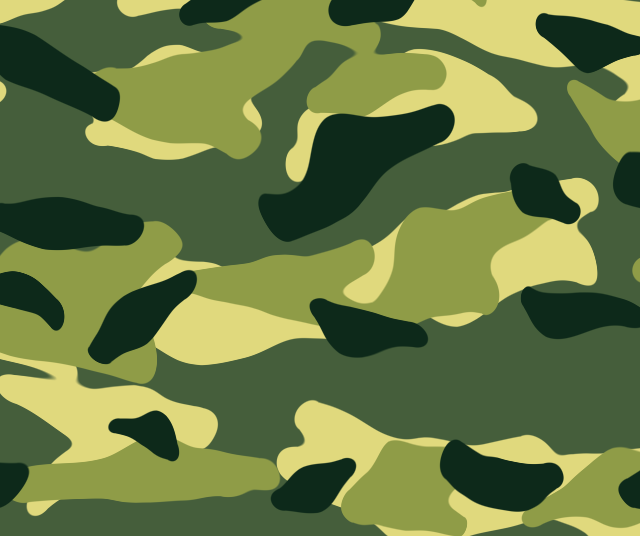
A Shadertoy shader for this pattern:

```glsl
// Woodland camouflage: wavy, finger-edged patches in four flat colours.

const vec3 MID_GREEN  = vec3(0.27, 0.37, 0.23);
const vec3 PALE_SAND  = vec3(0.88, 0.85, 0.49);
const vec3 OLIVE      = vec3(0.56, 0.61, 0.28);
const vec3 DARK_GREEN = vec3(0.05, 0.16, 0.10);

// Lengths are fractions of the canvas height.
const vec2  SAND_CELL  = vec2(0.50, 0.31);
const vec2  OLIVE_CELL = vec2(0.45, 0.31);
const vec2  DARK_CELL  = vec2(0.37, 0.27);
const float JITTER     = 0.5;    // patch offset, in cells
const float SPREAD     = 0.75;   // steepest arm angle, in radians
const float BLEND      = 0.03;   // rounding where arms meet
const float BEND_SIZE  = 0.075;  // broad bending of the patches
const float BEND_FREQ  = 5.0;
const float WAVE_SIZE  = 0.021;  // fine waviness of the edges
const float WAVE_FREQ  = 12.0;

vec2 hash2(vec2 p) {
    vec2 q = vec2(dot(p, vec2(127.1, 311.7)), dot(p, vec2(269.5, 183.3)));
    return fract(sin(q) * 43758.5453);
}

// Smooth two-channel value noise, centred on zero.
vec2 noise2(vec2 p) {
    vec2 i = floor(p), f = fract(p);
    f = f * f * f * (f * (f * 6.0 - 15.0) + 10.0);
    vec2 low  = mix(hash2(i), hash2(i + vec2(1.0, 0.0)), f.x);
    vec2 high = mix(hash2(i + vec2(0.0, 1.0)), hash2(i + vec2(1.0, 1.0)), f.x);
    return mix(low, high, f.y) - 0.5;
}

float smoothUnion(float a, float b) {
    float h = max(BLEND - abs(a - b), 0.0) / BLEND;
    return min(a, b) - h * h * BLEND * 0.25;
}

// Segment from the origin whose radius runs from root to tip.
float taperedArm(vec2 p, vec2 arm, float root, float tip) {
    float t = clamp(dot(p, arm) / dot(arm, arm), 0.0, 1.0);
    return length(p - arm * t) - mix(root, tip, t);
}

// One patch: arms fan out to the left and right of its centre.
float patchDistance(vec2 p, vec2 id, int arms, float root, float tip, float reach) {
    vec2 traits = hash2(id + 31.7);
    float size = mix(0.7, 1.25, traits.x);
    float tilt = traits.y < 0.5 ? -1.0 : 1.0;
    float d = 1.0;
    for (int i = 0; i < arms; i++) {
        vec2 h = hash2(id + 7.3 * float(i + 1));
        float side = i % 2 == 0 ? 1.0 : -1.0;
        float pair = i < 2 ? 1.0 : -1.0;
        float angle = SPREAD * mix(-0.2, 1.0, h.x) * tilt * pair;
        float len = reach * size * mix(0.6, 1.35, h.y);
        vec2 arm = side * len * vec2(cos(angle), sin(angle));
        float end = tip * size * mix(0.75, 1.25, fract(h.x * 7.0 + h.y));
        d = smoothUnion(d, taperedArm(p, arm, root * size, end));
    }
    return d;
}

// Signed distance to a layer of patches set in staggered, jittered cells.
float layerDistance(vec2 p, float seed, vec2 cell, int arms,
                    float root, float tip, float reach) {
    p += BEND_SIZE * noise2(p * BEND_FREQ + seed);
    p += WAVE_SIZE * noise2(p * WAVE_FREQ + seed * 1.7);
    vec2 base = floor(p / cell);
    float d = 1.0;
    for (int y = -1; y <= 1; y++) {
        for (int x = -1; x <= 1; x++) {
            vec2 id = base + vec2(x, y);
            vec2 center = id + 0.5 + JITTER * (hash2(id + seed) - 0.5);
            center.x += 0.5 * mod(id.y, 2.0);
            d = smoothUnion(d, patchDistance(p - center * cell, id + seed,
                                             arms, root, tip, reach));
        }
    }
    return d;
}

// Paints a layer over the colour below with a pixel-wide soft edge.
vec3 paint(vec3 below, vec3 ink, float d) {
    float edge = 0.8 / iResolution.y;
    return mix(ink, below, smoothstep(-edge, edge, d));
}

void mainImage(out vec4 fragColor, in vec2 fragCoord) {
    vec2 p = fragCoord / iResolution.y;

    float sand  = layerDistance(p, 13.0, SAND_CELL,  4, 0.080, 0.030, 0.19);
    float olive = layerDistance(p, 47.0, OLIVE_CELL, 3, 0.060, 0.030, 0.14);
    float dark  = layerDistance(p, 85.0, DARK_CELL,  2, 0.042, 0.026, 0.10);

    // Stack the layers from the ground up.
    vec3 color = MID_GREEN;
    color = paint(color, PALE_SAND, sand);
    color = paint(color, OLIVE, olive);
    color = paint(color, DARK_GREEN, dark);

    fragColor = vec4(color, 1.0);
}
```
